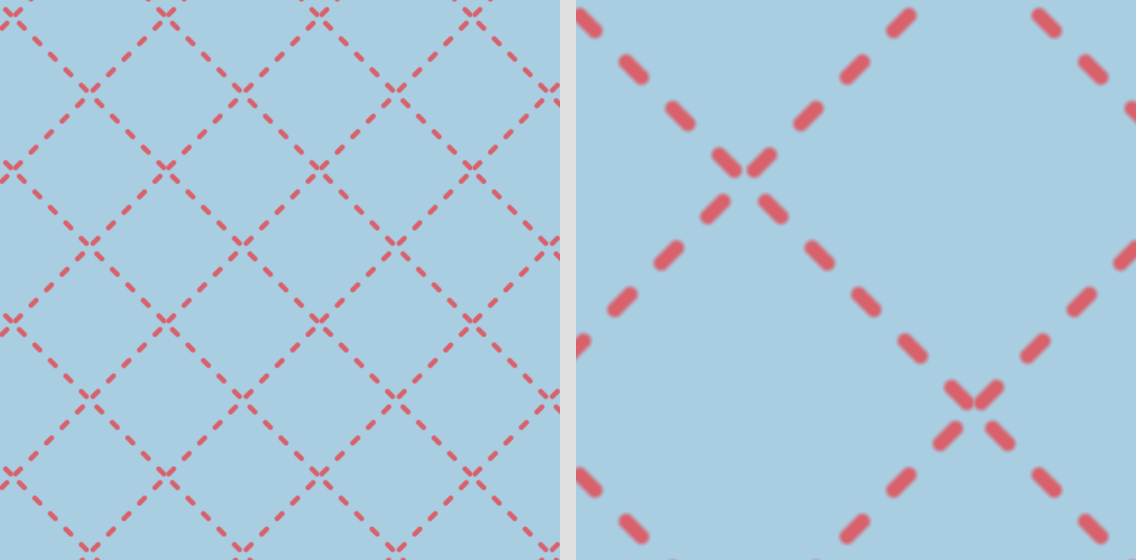
Left, the full canvas; right, a detail of the centre.
A Shadertoy shader for this pattern:

```glsl
// Diamond lattice of stitched dashes, coral on pale blue.
// One square tile holds a dashed diagonal and its mirror image; each dash is a
// capsule distance wrapped to the tile, so stitches run on across tile borders.

const vec3  GROUND      = vec3(0.663, 0.804, 0.882);
const vec3  THREAD      = vec3(0.847, 0.380, 0.420);
const float TILE        = 0.27344;                // repeat size, canvas heights
const vec2  NODE        = vec2(0.0234, 0.1493);   // a crossing of two diagonals
const int   DASHES      = 10;                     // dashes per diagonal per tile
const float FIRST_DASH  = 0.0156;                 // x offset of first dash from node
const float DASH_STEP   = 0.02767;                // x distance between dashes
const float HALF_LENGTH = 0.0064;                 // dash core, without its caps
const float RADIUS      = 0.0044;                 // half the line width
const float SOFTNESS    = 0.0021;                 // half width of the edge blend

// Signed distance to a round-capped dash lying along the (1,1) diagonal.
float dashDistance(vec2 p) {
    vec2 along = vec2(0.70710678);
    float t = clamp(dot(p, along), -HALF_LENGTH, HALF_LENGTH);
    return length(p - along * t) - RADIUS;
}

// Shortest offset to the nearest copy of the tile.
vec2 wrapTile(vec2 p) {
    return p - TILE * floor(p / TILE + 0.5);
}

// Distance to one diagonal; the step restarts at each node.
float diagonalDistance(vec2 p) {
    float d = TILE;
    for (int i = 0; i < DASHES; i++) {
        float offset = FIRST_DASH + DASH_STEP * float(i);
        d = min(d, dashDistance(wrapTile(p - offset)));
    }
    return d;
}

void mainImage(out vec4 fragColor, in vec2 fragCoord) {
    vec2 uv = fragCoord / iResolution.y;

    // Measure downward from the node, so dashes start there
    vec2 p = (uv - NODE) * vec2(1.0, -1.0);

    // Both diagonals mirror each other about the node's vertical axis
    float d = min(diagonalDistance(p), diagonalDistance(p * vec2(-1.0, 1.0)));

    float edge = max(SOFTNESS, 0.75 / iResolution.y);
    float ink = 1.0 - smoothstep(-edge, edge, d);
    fragColor = vec4(mix(GROUND, THREAD, ink), 1.0);
}
```
